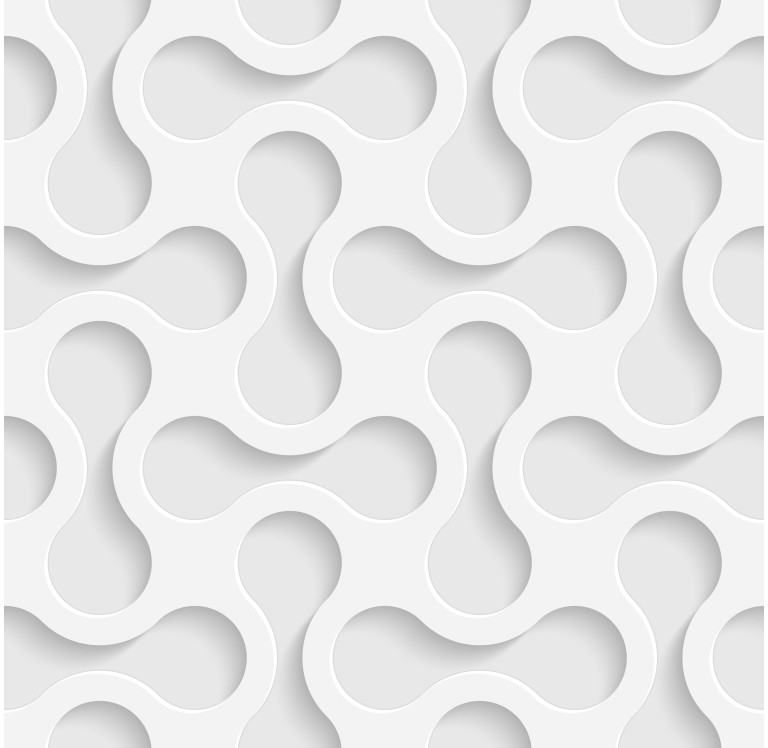
Give the GLSL for this pattern, as a WebGL 1 fragment shader.

```glsl
precision highp float;
// Pale embossed lattice of interlocking dumbbell recesses with soft cast shadows.

uniform vec2 u_resolution;

// Signed distance to the recesses, negative inside; one dumbbell per unit cell,
// alternating between horizontal and vertical.
float recessDistance(vec2 p) {
  vec2 cell = floor(p);
  vec2 q = abs(p - cell - 0.5);
  if (mod(cell.x + cell.y, 2.0) > 0.5) q = q.yx;

  const float lobeRadius = 0.2737;
  float ownLobe = length(q - vec2(0.5, 0.0));
  float sideLobe = length(q - vec2(0.0, 0.5));

  // The neck is an arc concentric with the neighbouring lobe, tangent to its own.
  float neckRadius = sqrt(0.5) - lobeRadius;
  float own = q.x + q.y < 0.5 ? neckRadius - sideLobe : ownLobe - lobeRadius;
  return min(own, sideLobe - lobeRadius);
}

// Shadow strength: full at the rim, fading along the diagonal away from the light.
float castShadow(vec2 p) {
  const int STEPS = 28;
  float shadow = 0.0;
  for (int i = 0; i < STEPS; i++) {
    float t = float(i) / float(STEPS);
    float d = recessDistance(p + vec2(0.156) * t);
    shadow = max(shadow, smoothstep(-0.012, 0.012, d) * (1.0 - t));
  }
  return pow(shadow, 1.3);
}

void main() {
  vec2 uv = gl_FragCoord.xy / u_resolution.x;
  float pixel = 4.042 / u_resolution.x;
  vec2 p = uv * 4.042 + vec2(-0.025, 0.026);

  // Recessed floor in shadow
  float tone = mix(0.91, 0.68, castShadow(p));

  // Raised surface, with a bright crescent on the rims facing the light
  float d = recessDistance(p);
  float raised = smoothstep(-0.7 * pixel, 0.7 * pixel, d);
  float lit = recessDistance(p + vec2(0.017));
  float highlight = 1.0 - smoothstep(-0.8 * pixel, 0.8 * pixel, lit);
  tone = mix(tone, mix(0.953, 1.0, highlight), raised);

  // Narrow white margins at the left and right
  float edge = min(uv.x, 1.0 - uv.x) - 0.0052;
  float margin = 1.0 - smoothstep(-0.5, 0.5, edge * u_resolution.x);
  gl_FragColor = vec4(vec3(mix(tone, 1.0, margin)), 1.0);
}
```
